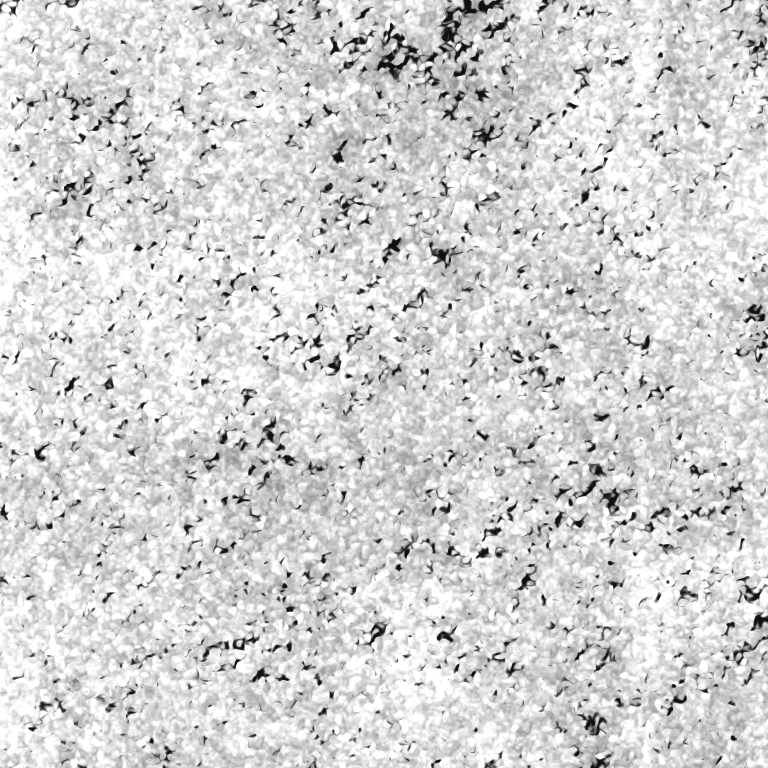
This texture is drawn by a WebGL 2 fragment shader. Its source:

```glsl
#version 300 es
precision highp float;
// Pale weathered stone: rounded white grains on soft grey patches, flecked with small slanted pits.

#define BASE_TONE 0.888
#define GRAIN_DENSITY 98.0
#define GRAIN_CONTRAST 0.20
#define GRAIN_LIFT 0.15
#define RELIEF 0.05
#define GRIT_CONTRAST 0.17
#define PATCH_CONTRAST 0.20
#define PIT_THRESHOLD 0.60
#define PIT_SOFTNESS 0.26
#define PIT_DARKNESS 0.92
#define PIT_CLUSTERING 0.22
#define SLANT 0.72

uniform vec2 u_resolution;
out vec4 fragColor;

vec2 hash2(vec2 cell) {
    vec3 h = fract(vec3(cell.xyx) * vec3(0.1031, 0.1030, 0.0973));
    h += dot(h, h.yzx + 33.33);
    return fract((h.xx + h.yz) * h.zy);
}

float valueNoise(vec2 p) {
    vec2 cell = floor(p), f = fract(p);
    f = f * f * (3.0 - 2.0 * f);
    float low = mix(hash2(cell).x, hash2(cell + vec2(1, 0)).x, f.x);
    float high = mix(hash2(cell + vec2(0, 1)).x, hash2(cell + vec2(1, 1)).x, f.x);
    return mix(low, high, f.y);
}

// Cellular grains: x = blended tone, y = lit slope, z = seam gap, w = white grain cover
vec4 grains(vec2 p) {
    vec2 home = floor(p);
    float nearest = 8.0, second = 8.0, total = 0.0, cover = 0.0;
    vec2 blend = vec2(0.0);
    for (int j = -1; j <= 1; j++) {
        for (int i = -1; i <= 1; i++) {
            vec2 cell = home + vec2(i, j);
            vec2 offset = p - cell - 0.1 - 0.8 * hash2(cell + 41.0);
            vec2 trait = hash2(cell + 97.0);
            float d = length(offset);
            float weight = exp(-10.0 * d * d);
            blend += weight * vec2(trait.y, offset.y);
            total += weight;
            float radius = 0.35 + 0.35 * trait.y;
            cover = max(cover, trait.x * trait.x * smoothstep(radius, radius - 0.3, d));
            second = min(second, max(nearest, d));
            nearest = min(nearest, d);
        }
    }
    return vec4(blend / total, second - nearest, cover);
}

// Broad light and dark areas, pale left edge and pale upright strip
float broadTone(vec2 uv) {
    float waves = 0.030 * cos(12.6 * (uv.y - 0.13 * uv.x - 0.60))
                + 0.010 * sin(9.0 * uv.x + 5.0 * uv.y + 2.0);
    float patches = 0.5 * valueNoise(uv * 8.0 + 3.0) + 0.5 * valueNoise(uv * 22.0) - 0.5;
    float edge = 0.09 * exp(-uv.x / 0.04);
    float wobble = 0.012 * (valueNoise(uv * vec2(2.0, 14.0)) - 0.5);
    float across = (uv.x - 0.84 + wobble) / 0.024;
    float strip = 0.09 * exp(-across * across) * (0.6 + 0.4 * cos(7.0 * uv.y));
    return waves + PATCH_CONTRAST * patches + edge + strip;
}

void main() {
    vec2 uv = gl_FragCoord.xy / min(u_resolution.x, u_resolution.y);

    // Slanted frame: x runs up to the right, along the pits
    float c = cos(SLANT), s = sin(SLANT);
    vec2 slanted = mat2(c, -s, s, c) * uv + 5.0;
    vec2 grainPos = slanted * GRAIN_DENSITY;
    grainPos += 0.16 * sin(grainPos.yx * 2.3 + 1.7 * sin(grainPos * 0.9));

    // Surface: coarse grains, small grains and fine grit
    vec4 coarse = grains(grainPos);
    vec4 small = grains(grainPos * 1.8 + 17.0);
    float broad = broadTone(uv);
    float tone = BASE_TONE + broad;
    tone += GRAIN_CONTRAST * (coarse.x + 0.6 * small.x - 0.8);
    tone += GRAIN_LIFT * (coarse.w + 0.5 * small.w - 0.35);
    tone += RELIEF * (coarse.y + 0.6 * small.y);
    tone += GRIT_CONTRAST * (valueNoise(uv * 230.0) - 0.5);

    // Pits: ragged flecks, deepest in the seams and more frequent in clusters
    vec2 toCluster = (uv - vec2(0.58, 0.92)) / vec2(0.13, 0.08);
    float cluster = PIT_CLUSTERING * (valueNoise(uv * 13.0 + 23.0) - 0.5)
                  + 0.09 * exp(-dot(toCluster, toCluster));
    vec2 pitPos = grainPos / GRAIN_DENSITY;
    float hollow = 0.64 * valueNoise(pitPos * vec2(62.0, 108.0))
                 + 0.36 * valueNoise(pitPos * vec2(140.0, 200.0) + 9.0);
    float depth = hollow + cluster - 0.5 * broad - 0.3 * coarse.z - PIT_THRESHOLD;
    float pit = smoothstep(0.0, PIT_SOFTNESS, depth);

    tone = clamp(tone, 0.0, 1.0) * (1.0 - PIT_DARKNESS * pit);
    fragColor = vec4(tone * vec3(1.0, 1.0, 0.993), 1.0);
}
```
